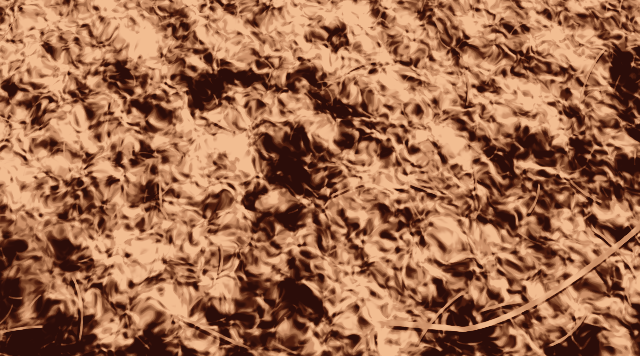
Reproduce this texture procedurally as a WebGL 1 fragment shader.

```glsl
precision highp float;
// Draws sunlit, crumbly brown peat soil with dark hollows and scattered straw.
uniform vec2 u_resolution;

const vec2 SUN_STEP = vec2(0.35, 0.5);

float hash(vec2 p) {
  vec3 q = fract(vec3(p.xyx) * 0.1031);
  q += dot(q, q.yzx + 33.33);
  return fract((q.x + q.y) * q.z);
}

// Value noise centred on zero.
float noise(vec2 p) {
  vec2 cell = floor(p);
  vec2 f = fract(p);
  f = f * f * (3.0 - 2.0 * f);
  float low = mix(hash(cell), hash(cell + vec2(1.0, 0.0)), f.x);
  float high = mix(hash(cell + vec2(0.0, 1.0)), hash(cell + 1.0), f.x);
  return mix(low, high, f.y) - 0.5;
}

// Noise on a turned grid, so that layers do not line up.
float layer(vec2 p, float scale, float angle) {
  float c = cos(angle);
  float s = sin(angle);
  return noise(mat2(c, s, -s, c) * p * scale + 200.0 + 17.0 * angle);
}

// Slope towards the sun: positive on lit faces.
float relief(vec2 p, float scale, float angle) {
  return layer(p, scale, angle) - layer(p + SUN_STEP / scale, scale, angle);
}

vec2 warp(vec2 p, float scale, float amount) {
  return p + amount * vec2(layer(p, scale, 0.4), layer(p, scale, 2.1));
}

// Coverage of a gently bent stroke lying along x.
float stroke(vec2 p, float halfLength, float width, float bend, float blur) {
  float across = abs(p.y + bend * (p.x * p.x - 0.1));
  float taper = 1.0 - smoothstep(halfLength * 0.8, halfLength, abs(p.x));
  return taper * (1.0 - smoothstep(width - blur, width + blur, across));
}

// Randomly turned fibres, at most one per grid cell.
float fibres(vec2 p, float scale, float share, float width, float blur) {
  vec2 g = p * scale + 40.0;
  vec2 home = floor(g);
  float cover = 0.0;
  for (int j = -1; j <= 1; j++) {
    for (int i = -1; i <= 1; i++) {
      vec2 cell = home + vec2(float(i), float(j));
      vec2 centre = cell + 0.25 + 0.5 * vec2(hash(cell + 3.7), hash(cell + 9.2));
      float angle = 6.283 * hash(cell + 21.4);
      float c = cos(angle);
      float s = sin(angle);
      vec2 local = mat2(c, s, -s, c) * (g - centre);
      float halfLength = mix(0.25, 0.65, hash(cell + 31.6));
      float bend = 1.2 * (hash(cell + 47.3) - 0.5);
      float present = step(hash(cell + 58.9), share);
      cover = max(cover, present * stroke(local, halfLength, width, bend, blur * scale));
    }
  }
  return cover;
}

// One long stalk sweeping up to the right edge.
float stalk(vec2 p, float width, float blur) {
  float rise = max(p.x - 1.3, 0.0);
  float curve = 0.075 + 0.82 * rise * sqrt(rise) + 0.09 * max(1.3 - p.x, 0.0);
  float slope = 1.23 * sqrt(rise);
  float across = abs(p.y - curve) / sqrt(1.0 + slope * slope);
  float ends = smoothstep(1.04, 1.1, p.x);
  return ends * (1.0 - smoothstep(width - blur, width + blur, across));
}

float blob(vec2 p, vec2 centre, vec2 size) {
  vec2 d = (p - centre) / size;
  return exp(-dot(d, d));
}

// Six soil colours, spaced by their share of the area.
vec3 soilColour(float tone) {
  vec3 c = mix(vec3(0.17, 0.05, 0.035), vec3(0.32, 0.12, 0.06), smoothstep(0.04, 0.17, tone));
  c = mix(c, vec3(0.48, 0.26, 0.15), smoothstep(0.17, 0.31, tone));
  c = mix(c, vec3(0.65, 0.42, 0.28), smoothstep(0.31, 0.485, tone));
  c = mix(c, vec3(0.81, 0.57, 0.41), smoothstep(0.485, 0.7, tone));
  return mix(c, vec3(0.95, 0.74, 0.57), smoothstep(0.74, 0.95, tone));
}

// Brightness of the bare soil, near zero mean and unit spread.
float soilLight(vec2 ground, vec2 p) {
  vec2 q = warp(ground, 13.0, 0.035);
  vec2 crumb = warp(q, 34.0, 0.02);
  float broad = 0.6 * layer(q, 4.5, 0.7) + 0.4 * layer(q, 11.0, 1.9);
  float clumps = 2.2 * broad + 2.1 * relief(q, 9.0, 0.3) + 2.3 * relief(crumb, 21.0, 1.2);
  float strands = 3.0 * (0.18 - abs(layer(crumb, 36.0, 2.6)));
  float grains = 2.7 * relief(crumb, 54.0, 0.9) + strands + 1.3 * layer(crumb, 115.0, 2.3);
  float hollow = 0.2 * blob(p, vec2(0.45, 0.36), vec2(0.15, 0.1))
    + 0.13 * blob(p, vec2(0.72, 0.77), vec2(0.09, 0.05))
    + 0.25 * blob(p, vec2(0.02, 0.0), vec2(0.16, 0.07));
  float depth = hollow - broad + 0.35 * layer(crumb, 24.0, 1.5) - 0.06 * p.y;
  float pit = smoothstep(0.12, 0.32, depth);
  float clod = smoothstep(0.35, 0.5, blob(p, vec2(0.02, 0.24), vec2(0.2, 0.17)));
  grains *= mix(1.0, 0.65, clod) * mix(1.05, 0.9, p.y);
  return clumps * (1.0 - 0.6 * clod) + grains - 1.7 * pit + 0.14 + 0.25 * p.y;
}

void main() {
  vec2 p = gl_FragCoord.xy / u_resolution.y;
  float blur = 0.8 / u_resolution.y;
  vec2 ground = vec2((p.x - 0.9) * (1.0 + 0.3 * p.y), p.y * (1.0 + 0.2 * p.y));
  vec2 shade = vec2(0.004, 0.009);
  float light = soilLight(ground, p);

  // Fibres and stalk each cast a thin shadow, then catch the sun.
  float shadow = max(fibres(ground + shade, 5.0, 0.3, 0.022, blur), stalk(p + shade, 0.008, blur));
  light -= 1.1 * shadow;
  float bits = fibres(ground, 15.0, 0.4, 0.045, blur);
  float straws = max(fibres(ground, 5.0, 0.3, 0.02, blur), 1.2 * stalk(p, 0.008, blur));
  float strawLight = 0.9 + 1.6 * layer(p, 45.0, 0.5);
  light = mix(light, strawLight, min(0.5 * bits, 1.0));
  light = mix(light, strawLight, min(0.8 * straws, 1.0));

  float tone = 1.0 / (1.0 + exp(-1.7 * light));
  gl_FragColor = vec4(soilColour(tone), 1.0);
}
```
